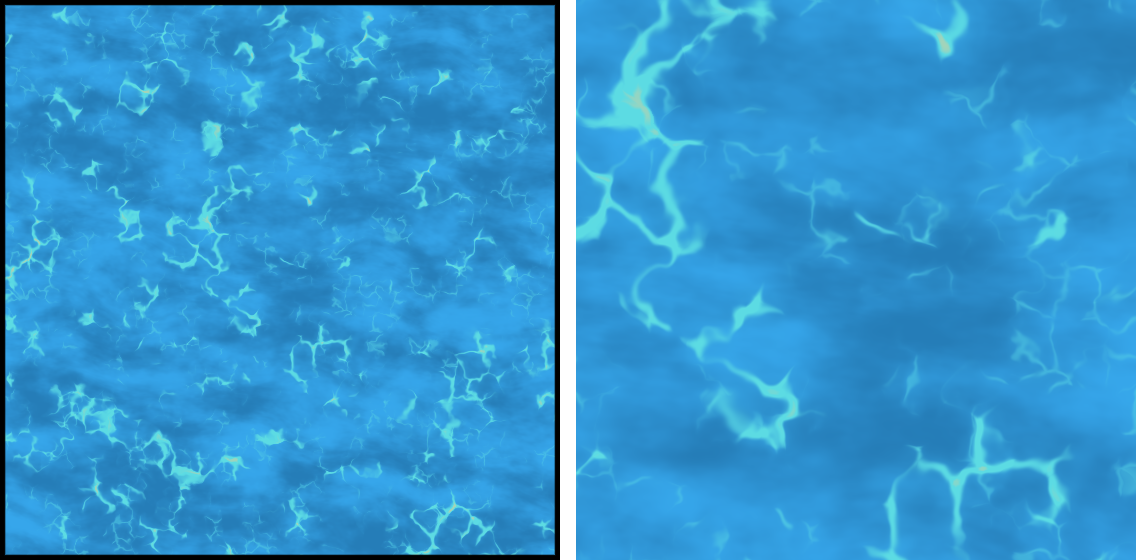
Left: the whole. Right: its middle third, enlarged.
This texture is drawn by a WebGL 2 fragment shader. Its source:

```glsl
#version 300 es
precision highp float;
// Rippling blue water with broken caustic glints inside a thin black frame.

uniform vec2 u_resolution;
out vec4 fragColor;

vec2 hash2(vec2 cell) {
    vec3 h = fract(cell.xyx * vec3(0.1031, 0.1030, 0.0973));
    h += dot(h, h.yzx + 33.33);
    return fract((h.xx + h.yz) * h.zy);
}

float noise(vec2 p) {
    vec2 cell = floor(p);
    vec2 f = fract(p);
    f = f * f * (3.0 - 2.0 * f);
    float low = mix(hash2(cell).x, hash2(cell + vec2(1, 0)).x, f.x);
    float high = mix(hash2(cell + vec2(0, 1)).x, hash2(cell + vec2(1, 1)).x, f.x);
    return mix(low, high, f.y);
}

float fbm(vec2 p, int octaves) {
    float sum = 0.0, amplitude = 0.5, total = 0.0;
    for (int i = 0; i < octaves; i++) {
        sum += amplitude * noise(p);
        total += amplitude;
        amplitude *= 0.5;
        p = mat2(0.96, 0.28, -0.28, 0.96) * p * 2.03 + 17.3;
    }
    return sum / total;
}

// Distances to the three nearest scattered points, in ascending order
vec3 nearestThree(vec2 p) {
    vec2 cell = floor(p);
    vec3 nearest = vec3(9.0);
    for (int y = -1; y <= 1; y++) {
        for (int x = -1; x <= 1; x++) {
            vec2 neighbour = cell + vec2(x, y);
            float d = length(neighbour + hash2(neighbour) - p);
            if (d < nearest.x) nearest = vec3(d, nearest.xy);
            else if (d < nearest.y) nearest = vec3(nearest.x, d, nearest.y);
            else nearest.z = min(nearest.z, d);
        }
    }
    return nearest;
}

// x: thin filaments, y: soft halo, z: bright knots where filaments meet
vec3 caustics(vec2 uv, float scale, float seed) {
    vec2 p = uv * scale + seed;
    p += 0.9 * (vec2(fbm(p * 1.3, 3), fbm(p * 1.3 + 41.7, 3)) - 0.5);
    vec3 d = nearestThree(p);
    float patches = smoothstep(0.50, 0.78, fbm(p * 0.75 + 63.1, 3));
    float edge = d.y - d.x;
    float width = 0.06 + 0.13 * patches;
    float filament = patches * exp(-edge * edge / (width * width));
    float halo = patches * exp(-edge * 2.5);
    float knot = patches * (1.0 - smoothstep(0.04, 0.32, d.z - d.x));
    return vec3(filament, halo, knot);
}

void main() {
    vec2 uv = gl_FragCoord.xy / u_resolution;

    // Broad horizontal swells with a finer mottling
    vec2 drift = vec2(noise(uv * 9.0), noise(uv * 9.0 + 25.0)) * 0.04;
    vec2 swell = uv + drift;
    swell.y += 0.12 * swell.x;
    float tone = fbm(swell * vec2(9.0, 21.0) + 5.0, 5);
    tone += 0.25 * (fbm(uv * vec2(36.0, 48.0), 3) - 0.5);
    vec3 color = mix(vec3(0.145, 0.49, 0.72), vec3(0.21, 0.65, 0.92),
                     smoothstep(0.2, 0.83, tone));

    // Large glints over a faint, finer web
    vec3 glints = caustics(uv, 25.0, 3.7);
    vec3 web = caustics(uv, 41.0, 80.3);
    float halo = clamp(0.65 * glints.y + 0.4 * web.y, 0.0, 1.0);
    float line = clamp(0.85 * glints.x + 0.5 * glints.z + 0.45 * web.x, 0.0, 1.0);
    float hot = smoothstep(0.6, 1.1, glints.z * (0.55 + 0.7 * noise(uv * 17.0)));
    color = mix(color, vec3(0.23, 0.68, 0.92), halo);
    color = mix(color, vec3(0.36, 0.86, 0.89), smoothstep(0.08, 0.95, line));
    color = mix(color, vec3(0.72, 0.82, 0.68), 0.8 * hot);

    // Black frame
    vec2 inset = min(uv, 1.0 - uv);
    float border = min(inset.x, inset.y);
    float pixel = 1.0 / min(u_resolution.x, u_resolution.y);
    color *= smoothstep(0.0093 - pixel, 0.0093 + pixel, border);

    fragColor = vec4(color, 1.0);
}
```
